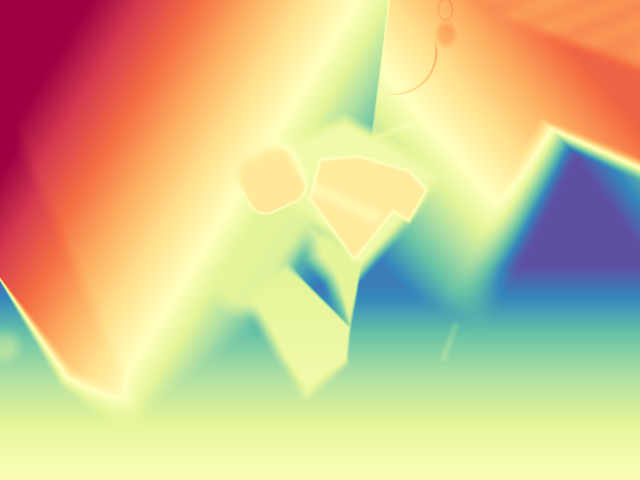
This texture map is drawn by a Shadertoy shader. Its source:

```glsl
// A depth map of leaning blocks and soft props standing on a receding floor.
// Sloped planes and shapes give one depth value per point (0 near, 1 far),
// which a spectral ramp from red through yellow to violet then colours.

vec3 spectral(float depth) {
    vec3 ramp[11] = vec3[11](
        vec3(.62, .00, .26), vec3(.84, .24, .31), vec3(.96, .43, .26),
        vec3(.99, .68, .38), vec3(1., .88, .55), vec3(1., 1., .75),
        vec3(.90, .96, .60), vec3(.67, .87, .64), vec3(.40, .76, .65),
        vec3(.20, .53, .74), vec3(.37, .31, .64));
    float k = clamp(depth, 0., .9999) * 10.;
    int i = int(k);
    return mix(ramp[i], ramp[i + 1], fract(k));
}

float smoothMin(float a, float b, float k) {
    float h = max(k - abs(a - b), 0.) / k;
    return min(a, b) - h * h * k * .25;
}

// Signed distance to a closed polygon, negative inside
float polygon(vec2 p, vec2 v[8]) {
    float d = 10., side = 1.;
    for (int i = 0; i < 8; i++) {
        vec2 a = v[i], b = v[(i + 1) % 8], e = b - a, w = p - a;
        vec2 r = w - e * clamp(dot(w, e) / dot(e, e), 0., 1.);
        d = min(d, dot(r, r));
        bvec3 c = bvec3(p.y >= a.y, p.y < b.y, e.x * w.y > e.y * w.x);
        if (all(c) || !any(c)) side = -side;
    }
    return side * sqrt(d);
}

float segment(vec2 p, vec2 a, vec2 b) {
    vec2 e = b - a;
    return length(p - a - e * clamp(dot(p - a, e) / dot(e, e), 0., 1.));
}

float cover(float d, float soft) { return smoothstep(soft, -soft, d); }

float stroke(float d, float width) { return smoothstep(width, 0., abs(d)); }

float room(vec2 p) {
    float down = 1. - p.y;
    float ground = min(.52 + .55 * p.y + 1.2 * p.y * p.y, 1.);

    // Left block: diagonal slope, a faint crease, and a cut lower corner
    float q = p.x + .62 * down;
    float block = max(.9 * (q - .19) + .6 * max(q - .747, 0.), 0.);
    block -= .03 * smoothstep(.01, -.03, p.x - .035 - .446 * (down - .26));
    float corner = min((p.y - .418 + 1.5 * p.x) / 1.8, (p.y - .293 + .6 * p.x) / 1.17);
    float soft = .004 + .16 * min(p.x, .2);
    float left = mix(ground, smoothMin(block, ground, .04), smoothstep(-soft, soft, corner));

    // Right block: the opposite slope, with a rippled upper strip
    float u = p.x - .86 * down - .672;
    float right = clamp(.5 - .74 * max(u, 0.) - 1.2 * min(u, 0.), .18, .92);
    float strip = smoothstep(-.01, .025, p.y - .983 + .36 * (p.x - .972));
    float ripple = sin(p.x * 31. + 3. * sin(p.y * 23.)) * sin(p.y * 47. - p.x * 12.);
    right = mix(right, .26 + .015 * ripple, strip * smoothstep(.95, 1.05, p.x));

    // Deep recess beyond the right block
    float recess = min(ground, 1. + 1.15 * min(down - .339 - 1.37 * (p.x - 1.207), 0.));
    float flank = smoothstep(-.045, .085, p.x - 1.111 + .5 * (.653 - p.y));
    float brim = smoothstep(-.006, .05, down - .269 - .4 * (p.x - 1.181));
    right = mix(smoothMin(right, ground, .04), recess, min(flank, brim));

    float seam = smoothstep(-.003, .003, p.x - .811 + .13 * down);
    return mix(left, min(left, right), seam);
}

float props(vec2 p, float depth) {
    // Pale cloth and the strip hanging below it
    float cloth = polygon(p, vec2[8](vec2(.573, .687), vec2(.72, .752), vec2(.816, .701),
        vec2(.911, .635), vec2(.868, .566), vec2(.747, .427), vec2(.703, .497), vec2(.608, .566)));
    depth = mix(depth, .555, cover(cloth, .018));
    float hanging = polygon(p, vec2[8](vec2(.703, .514), vec2(.752, .448), vec2(.743, .392),
        vec2(.729, .319), vec2(.712, .366), vec2(.686, .418), vec2(.651, .462), vec2(.639, .531)));
    depth = mix(depth, .6, cover(hanging, mix(.025, .004, smoothstep(.69, .74, p.x))));

    // Arm and rounded cushion
    depth = mix(depth, .59, .85 * cover(segment(p, vec2(.6, .54), vec2(.503, .401)) - .05, .025));
    vec2 c = mat2(.91, -.42, .42, .91) * (p - vec2(.566, .625));
    float cushion = length(max(abs(c) - .026, 0.)) - .036;
    depth = mix(depth, .425, cover(cushion, mix(.005, .02, smoothstep(.58, .67, p.y))));

    // Warm folded sheet
    float sheet = polygon(p, vec2[8](vec2(.646, .587), vec2(.668, .667), vec2(.747, .674),
        vec2(.851, .644), vec2(.889, .604), vec2(.852, .538), vec2(.819, .562), vec2(.738, .458)));
    float fold = stroke(segment(p, vec2(.65, .61), vec2(.78, .55)), .025);
    depth = mix(depth, .435 + .035 * fold, cover(sheet, .007));

    // Tilted box, nearer toward its lower tip
    float box = polygon(p, vec2[8](vec2(.599, .448), vec2(.729, .318), vec2(.722, .245),
        vec2(.639, .177), vec2(.582, .262), vec2(.517, .375), vec2(.547, .418), vec2(.573, .441)));
    float boxSoft = mix(.018, .004, smoothstep(.57, .64, p.x) * smoothstep(.2, .27, p.y));
    depth = mix(depth, .55 + .22 * (p.y - .18), cover(box, boxSoft));

    // Thin cords, a knot and faint wisps
    float arc = stroke(length(p - vec2(.821, .892)) - .088, .004);
    depth -= .1 * arc * step(.797, p.x) * smoothstep(.92, .89, p.y);
    depth -= .06 * cover(length((p - vec2(.929, .928)) * vec2(1., .8)) - .019, .008);
    depth -= .04 * stroke(length((p - vec2(.928, .98)) * vec2(1.5, 1.)) - .022, .005);
    depth -= .035 * stroke(segment(p, vec2(.79, .715), vec2(.85, .74)), .012);
    depth -= .04 * stroke(segment(p, vec2(.948, .32), vec2(.925, .255)), .012);
    depth -= .07 * cover(length(p - vec2(.01, .28)) - .028, .018);
    return depth;
}

void mainImage(out vec4 fragColor, in vec2 fragCoord) {
    vec2 p = fragCoord / iResolution.y;
    fragColor = vec4(spectral(props(p, room(p))), 1.);
}
```
